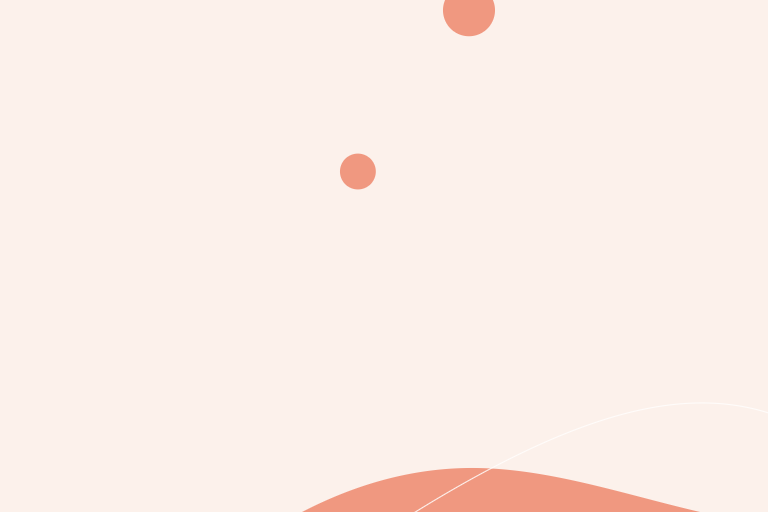
Write a Shadertoy shader that draws this background.

```glsl
// Pale cream backdrop with two coral discs, a coral hill and a fine white arc.

const vec3 CREAM = vec3(0.988, 0.945, 0.922);
const vec3 CORAL = vec3(0.941, 0.596, 0.502);
const vec3 WHITE = vec3(1.0, 0.995, 0.99);

// Antialiased coverage of a signed distance; pixel is the size of one pixel.
float coverage(float dist, float pixel) {
    return clamp(0.5 - dist / pixel, 0.0, 1.0);
}

float discDistance(vec2 p, vec2 center, float radius) {
    return length(p - center) - radius;
}

// Signed distance to a crest falling as k.x d^2 + k.y d^3 + k.z d^4.
float crestDistance(vec2 p, vec2 peak, vec3 k) {
    float d = p.x - peak.x;
    float drop = d * d * (k.x + d * (k.y + d * k.z));
    float slope = d * (2.0 * k.x + d * (3.0 * k.y + d * 4.0 * k.z));
    return (p.y - peak.y + drop) / sqrt(1.0 + slope * slope);
}

void mainImage(out vec4 fragColor, in vec2 fragCoord) {
    // Canvas spans 1.5 by 1 units.
    vec2 p = fragCoord / iResolution.xy * vec2(1.5, 1.0);
    float pixel = 1.0 / iResolution.y;

    // Discs
    float upperDisc = discDistance(p, vec2(0.916, 0.980), 0.0508);
    float lowerDisc = discDistance(p, vec2(0.699, 0.665), 0.0350);

    // Hill with a gentler right flank
    vec2 hillPeak = vec2(0.922, 0.086);
    float flank = p.x > hillPeak.x ? -0.778 : 0.0;
    float hill = crestDistance(p, hillPeak, vec3(0.78, flank, 0.0));

    float coralShape = min(hill, min(upperDisc, lowerDisc));
    vec3 color = mix(CREAM, CORAL, coverage(coralShape, pixel));

    // Fine arc
    float arc = crestDistance(p, vec2(1.371, 0.213), vec3(1.04, 0.839, 0.349));
    float arcHalfWidth = 0.0011;
    color = mix(color, WHITE, 0.85 * coverage(abs(arc) - arcHalfWidth, pixel));

    fragColor = vec4(color, 1.0);
}
```
